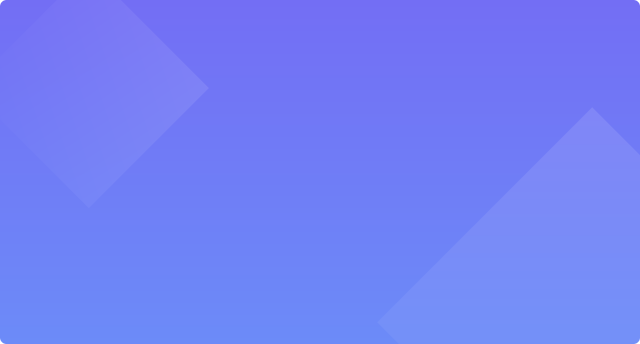
Reproduce this background procedurally as a WebGL 1 fragment shader.

```glsl
precision highp float;
// Violet-to-blue gradient card with two translucent, fading diamonds.

uniform vec2 u_resolution;

const vec3 VIOLET = vec3(0.451, 0.431, 0.958);
const vec3 BLUE = vec3(0.424, 0.545, 0.972);
const vec3 WHITE = vec3(1.0);
const float CORNER_RADIUS = 0.019;

// Signed distance to a square standing on its corner.
float diamond(vec2 p, float radius) {
  return (abs(p.x) + abs(p.y) - radius) * 0.70711;
}

// Signed distance to a box with rounded corners.
float roundedBox(vec2 p, vec2 halfSize, float radius) {
  vec2 q = abs(p) - halfSize + radius;
  return length(max(q, 0.0)) + min(max(q.x, q.y), 0.0) - radius;
}

// Coverage of a shape with an edge one pixel wide.
float coverage(float dist, float pixel) {
  return clamp(0.5 - dist / pixel, 0.0, 1.0);
}

// White veil that fades in along a direction, from one corner to the other.
vec3 addDiamond(vec3 base, vec2 p, float radius, vec2 direction,
                float peak, float pixel) {
  float fade = clamp(0.5 + 0.5 * dot(p, direction) / radius, 0.0, 1.0);
  return mix(base, WHITE, peak * fade * coverage(diamond(p, radius), pixel));
}

void main() {
  // Canvas height is one unit.
  float pixel = 1.0 / u_resolution.y;
  vec2 uv = gl_FragCoord.xy * pixel;
  vec2 size = vec2(u_resolution.x * pixel, 1.0);

  // Background gradient
  vec3 color = mix(BLUE, VIOLET, uv.y);

  // Upper left diamond brightens to the right, lower right one upwards.
  color = addDiamond(color, uv - vec2(0.258, 0.744), 0.349,
                     vec2(1.0, 0.0), 0.095, pixel);
  color = addDiamond(color, uv - vec2(size.x - 0.139, 0.063), 0.625,
                     vec2(0.0, 1.0), 0.11, pixel);

  // Rounded card on white, reaching the canvas edges
  float card = roundedBox(uv - 0.5 * size, 0.5 * size, CORNER_RADIUS);
  color = mix(WHITE, color, coverage(card, pixel));

  gl_FragColor = vec4(color, 1.0);
}
```
